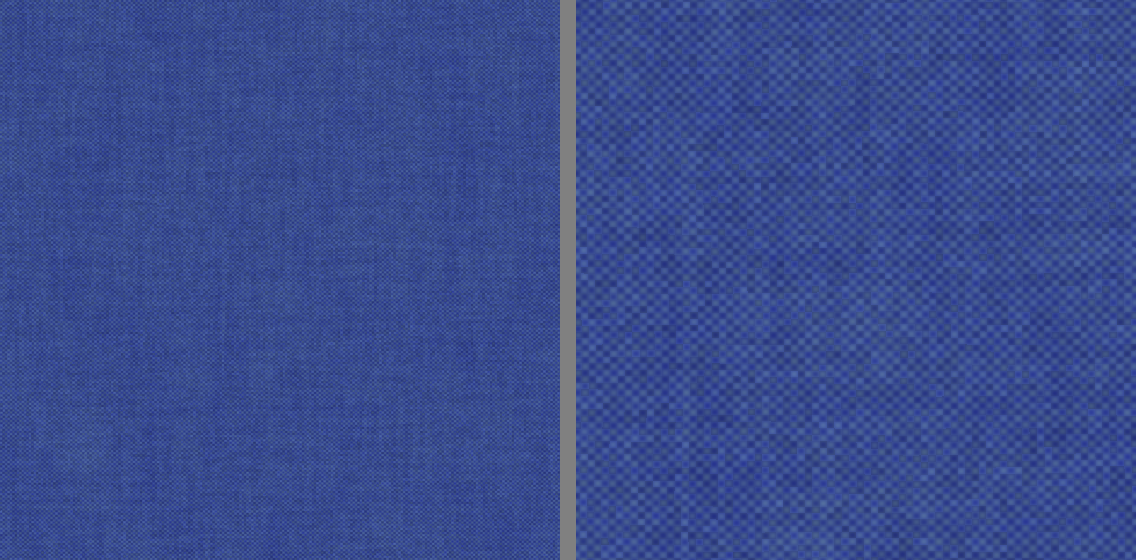
Left, the full canvas; right, a detail of the centre.
Reproduce this texture procedurally as a WebGL 2 fragment shader.

```glsl
#version 300 es
precision highp float;
// Fine plain-weave blue cloth with uneven threads and faint streaks.

#define THREADS vec2(232.0, 260.0)      // warp and weft threads per canvas
#define WARP_BLUE vec3(0.172, 0.228, 0.546)
#define WEFT_BLUE vec3(0.280, 0.372, 0.572)
#define RELIEF 1.06                     // contrast between the two threads
#define WOBBLE 0.35                     // sideways drift, in threads
#define STREAK 0.30                     // tone change along threads
#define BLOTCH 0.13                     // broad uneven dye
#define GRAIN 0.075                     // brightness change per crossing
#define TINT 0.045                      // change in blue per crossing

uniform vec2 u_resolution;
out vec4 fragColor;

const float PI = 3.14159265;

float hash(vec2 p) {
    vec3 q = fract(p.xyx * vec3(0.1031, 0.1030, 0.0973));
    q += dot(q, q.yzx + 33.33);
    return fract((q.x + q.y) * q.z);
}

vec2 gradient(vec2 cell) {
    float angle = 2.0 * PI * hash(cell);
    return vec2(cos(angle), sin(angle));
}

// Gradient noise, roughly -0.7 to 0.7
float noise(vec2 p) {
    vec2 i = floor(p), f = fract(p);
    vec2 w = f * f * f * (f * (f * 6.0 - 15.0) + 10.0);
    vec2 e = vec2(0.0, 1.0);
    float low = mix(dot(gradient(i), f),
                    dot(gradient(i + e.yx), f - e.yx), w.x);
    float high = mix(dot(gradient(i + e.xy), f - e.xy),
                     dot(gradient(i + e.yy), f - e.yy), w.x);
    return mix(low, high, w.y);
}

// Tone of one thread: slow drift plus shorter slubs along its length
float threadTone(float id, float along, float seed) {
    float slow = noise(vec2(id * 0.37 + seed, along * 6.0 + seed));
    float slub = noise(vec2(id * 0.73 + seed, along * 20.0));
    return slow + 0.8 * slub;
}

void main() {
    vec2 uv = gl_FragCoord.xy / u_resolution;

    // Thread grid, bent slightly by the loom
    vec2 drift = vec2(noise(uv * vec2(24.0, 9.0) + 7.3),
                      noise(uv * vec2(9.0, 24.0) + 51.7));
    vec2 grid = uv * THREADS + WOBBLE * drift;
    vec2 id = floor(grid);

    // Alternating over and under, faded once threads are below a pixel
    vec2 pixel = THREADS / u_resolution;
    vec2 threadFade = 1.0 - smoothstep(0.6, 1.4, pixel);
    float fade = threadFade.x * threadFade.y;
    vec2 wave = sin(PI * grid);
    float weave = RELIEF * wave.x * wave.y * fade;

    // Wear that shifts the balance of warp and weft
    float streak = threadTone(id.x, uv.y, 13.4) + threadTone(id.y, uv.x, 87.6);
    float blotch = noise(uv * vec2(9.0, 6.0) + 3.1)
                 + 0.6 * noise(uv * vec2(26.0, 19.0) + 29.5);
    float weft = 0.47 + 0.5 * weave + 0.5 * STREAK * streak + BLOTCH * blotch;
    vec3 color = mix(WARP_BLUE, WEFT_BLUE, clamp(weft, -0.15, 1.2));

    // Small differences in brightness and blue at each crossing
    float grain = (hash(id + 211.0) - 0.5) * fade;
    float tint = (hash(id + 57.0) - 0.5) * fade;
    color *= 1.0 + GRAIN * (2.0 * grain + 0.3 * streak);
    color.b += TINT * tint;

    fragColor = vec4(clamp(color, 0.0, 1.0), 1.0);
}
```
